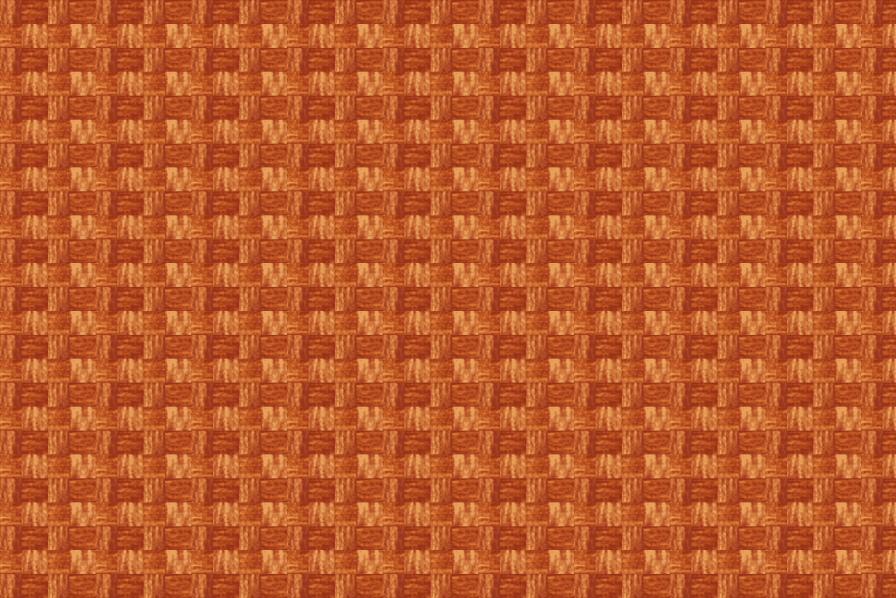
Give the GLSL for this pattern, as a Shadertoy shader.

```glsl
const float ROWS = 25.0;               // woven blocks down the canvas
const vec2 TILE = vec2(4.0, 2.0);      // blocks before the wear repeats
const float NARROW = 0.45;             // share of a column pair taken by the narrow strap
const vec2 STRANDS = vec2(8.0, 0.9);   // fibre frequency across and along a strap
const float FIBRE_CONTRAST = 1.25;
const float GRAIN_CONTRAST = 0.42;
const float SEAM_WIDTH = 0.10;
const float SEAM_DEPTH = 0.20;
const int SAMPLES = 3;                 // supersampling per axis

const vec3 SHADOW = vec3(0.60, 0.20, 0.09);
const vec3 RUST   = vec3(0.66, 0.25, 0.11);
const vec3 ORANGE = vec3(0.74, 0.33, 0.13);
const vec3 TAN    = vec3(0.82, 0.45, 0.21);
const vec3 STRAW  = vec3(0.91, 0.61, 0.32);

float hash(vec2 p) {
    vec3 q = fract(p.xyx * vec3(0.1031, 0.1030, 0.0973));
    q += dot(q, q.yzx + 33.33);
    return fract((q.x + q.y) * q.z);
}

float noise(vec2 p) {
    vec2 i = floor(p), f = fract(p);
    f = f * f * (3.0 - 2.0 * f);
    return mix(mix(hash(i), hash(i + vec2(1, 0)), f.x),
               mix(hash(i + vec2(0, 1)), hash(i + vec2(1, 1)), f.x), f.y);
}

vec3 strawRamp(float t) {
    vec3 c = mix(SHADOW, RUST, smoothstep(0.0, 0.22, t));
    c = mix(c, ORANGE, smoothstep(0.22, 0.46, t));
    c = mix(c, TAN, smoothstep(0.46, 0.72, t));
    return mix(c, STRAW, smoothstep(0.72, 1.0, t));
}

// p is measured in blocks, rightward and downward from the top left
vec3 weave(vec2 p) {
    // Alternate narrow and wide columns
    float pair = floor(p.x * 0.5);
    float f = fract(p.x * 0.5);
    float wide = step(NARROW, f);
    vec2 local = vec2(mix(f / NARROW, (f - NARROW) / (1.0 - NARROW), wide), fract(p.y));
    vec2 cell = mod(vec2(2.0 * pair + wide, floor(p.y)), TILE);
    float oddRow = cell.y;
    bool upright = wide == oddRow;

    // Base tone: pale wide straps, narrow ones lit from the left, dark crossings
    float tone;
    if (upright) {
        float bright = 0.72 + 0.07 * step(2.5, cell.x);
        tone = mix(0.48 + 0.60 * (0.48 - local.x), bright, oddRow);
    } else {
        tone = mix(0.30, 0.50, oddRow);
    }

    // Straight fibres run along the strap
    vec2 strap = upright ? local : local.yx;
    vec2 seed = cell * 19.0 + 3.0;
    vec2 bent = strap;
    bent.x += 0.05 * (noise(strap * 3.0 + seed) - 0.5);
    float fibre = 0.6 * noise(bent * STRANDS + seed)
                + 0.4 * noise(bent * STRANDS * vec2(1.7, 3.2) + seed + 41.0);
    float grain = noise(local * 13.0 + seed + 83.0);
    tone += FIBRE_CONTRAST * (fibre - 0.5) + GRAIN_CONTRAST * (grain - 0.5);

    // Shaded sides and a softer tuck at the ends
    vec2 edge = min(strap, 1.0 - strap);
    tone -= SEAM_DEPTH * (1.0 - smoothstep(0.0, SEAM_WIDTH, edge.x));
    tone -= 0.4 * SEAM_DEPTH * (1.0 - smoothstep(0.0, SEAM_WIDTH, edge.y));

    // Upright straps are a little paler and less saturated
    vec3 color = strawRamp(clamp(tone + 0.03, 0.0, 1.0));
    return upright ? color + vec3(-0.005, 0.014, 0.028) : color;
}

void mainImage(out vec4 fragColor, in vec2 fragCoord) {
    float scale = ROWS / iResolution.y;
    vec3 color = vec3(0.0);
    for (int j = 0; j < SAMPLES; j++)
    for (int i = 0; i < SAMPLES; i++) {
        vec2 offset = (vec2(i, j) + 0.5) / float(SAMPLES) - 0.5;
        vec2 pos = fragCoord + offset;
        color += weave(vec2(pos.x, iResolution.y - pos.y) * scale);
    }
    fragColor = vec4(color / float(SAMPLES * SAMPLES), 1.0);
}
```
